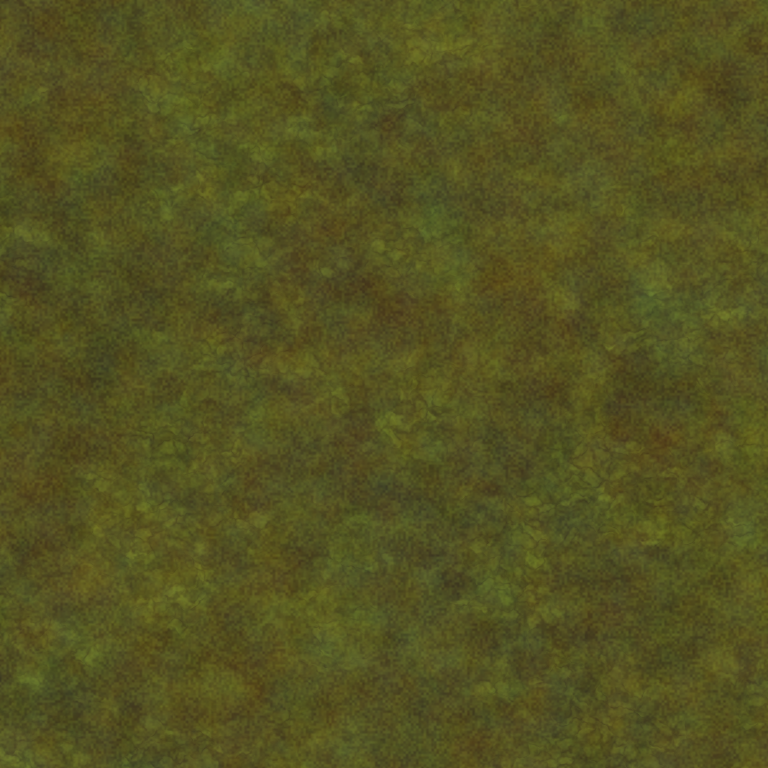
This texture is drawn by a WebGL 2 fragment shader. Its source:

```glsl
#version 300 es
precision highp float;
// Mossy forest ground: olive mottling, soft leafy clumps with dark creases, fine grain.

#define PATCH_SCALE 6.0
#define MOTTLE_SCALE 26.0
#define FLECK_SCALE 75.0
#define CLUMP_SCALE 58.0
#define GRAIN_SCALE 300.0
#define PATCH_GAIN 0.55
#define MOTTLE_GAIN 0.85
#define FLECK_GAIN 0.55
#define CLUMP_GAIN 0.40
#define GRAIN_GAIN 0.58
#define TINT_GAIN 0.48
#define BASE_TONE 0.40

uniform vec2 u_resolution;
out vec4 fragColor;

// Integer hash giving two values in 0..1
vec2 hash2(vec2 cell, uint seed) {
    uvec2 v = uvec2(ivec2(cell)) + uvec2(seed * 747u, seed * 311u);
    v = v * 1664525u + 1013904223u;
    v.x += v.y * 1664525u;
    v.y += v.x * 1664525u;
    v ^= v >> 16u;
    v.x += v.y * 1664525u;
    v.y += v.x * 1664525u;
    v ^= v >> 16u;
    return vec2(v & 65535u) / 65535.0;
}

float valueNoise(vec2 p, uint seed) {
    vec2 i = floor(p), f = fract(p);
    f = f * f * (3.0 - 2.0 * f);
    float low = mix(hash2(i, seed).x, hash2(i + vec2(1, 0), seed).x, f.x);
    float high = mix(hash2(i + vec2(0, 1), seed).x, hash2(i + vec2(1, 1), seed).x, f.x);
    return mix(low, high, f.y);
}

// Layered noise centred on zero, each octave turned to hide the lattice
float fbm(vec2 p, uint seed) {
    const mat2 turn = mat2(0.8, 0.6, -0.6, 0.8);
    float sum = 0.0, amp = 0.5;
    for (uint k = 0u; k < 4u; k++) {
        sum += amp * (valueNoise(p, seed + k) - 0.5);
        p = turn * p * 2.03 + 7.3;
        amp *= 0.55;
    }
    return sum;
}

// Cell pattern: x = gap between nearest and second cell, y = tone of nearest
vec2 clumps(vec2 p, uint seed) {
    vec2 base = floor(p);
    float nearest = 9.0, second = 9.0, tone = 0.0;
    for (int y = -1; y <= 1; y++) {
        for (int x = -1; x <= 1; x++) {
            vec2 cell = base + vec2(x, y);
            float d = length(cell + hash2(cell, seed) - p);
            if (d < nearest) {
                second = nearest;
                nearest = d;
                tone = hash2(cell, seed + 1u).y;
            } else {
                second = min(second, d);
            }
        }
    }
    return vec2(second - nearest, tone);
}

void main() {
    vec2 uv = gl_FragCoord.xy / min(u_resolution.x, u_resolution.y);

    // Broad patches, medium mottling and small flecks
    float patches = fbm(uv * PATCH_SCALE, 11u);
    vec2 warp = vec2(fbm(uv * 40.0, 21u), fbm(uv * 40.0 + 5.0, 31u));
    float mottle = fbm(uv * MOTTLE_SCALE * vec2(0.9, 1.1) + warp, 41u);
    float fleck = fbm(uv * FLECK_SCALE * vec2(0.85, 1.15) + warp, 131u);

    // Leafy clumps, wider than high, showing only in some areas
    vec2 leafPos = (uv + warp * 0.035) * CLUMP_SCALE * vec2(0.85, 1.15);
    vec2 leaf = clumps(leafPos, 51u);
    float body = smoothstep(-0.1, 0.6, leaf.x);
    float cover = smoothstep(-0.16, 0.2, fbm(uv * 9.0 + 3.0, 61u) + 0.5 * mottle);
    float relief = (body * (0.4 + 1.1 * leaf.y) - 0.48) * cover;

    // Fine grain, stronger on the bare brown ground
    float grain = valueNoise(uv * GRAIN_SCALE, 71u) - 0.5;
    float speck = valueNoise(uv * GRAIN_SCALE * 0.7, 81u) - 0.5;

    float tone = BASE_TONE + PATCH_GAIN * patches + MOTTLE_GAIN * mottle
               + CLUMP_GAIN * relief + 0.14 * (cover - 0.5)
               + FLECK_GAIN * fleck * (0.5 + 0.7 * cover)
               + GRAIN_GAIN * grain * (1.15 - 0.4 * cover);
    tone = clamp(tone, -0.3, 1.35);

    // Olive ramp from dark soil to bright moss
    vec3 colour = mix(vec3(0.285, 0.267, 0.119), vec3(0.402, 0.422, 0.150), tone);

    // Hue drift: rust to green, plus a blue-grey cast in places
    float green = 0.7 * fbm(uv * 7.0 + 9.0, 91u) + fbm(uv * 30.0 + 2.0, 101u)
                + 0.14 * (cover - 0.5) + 0.2 * speck;
    float cool = 0.6 * fbm(uv * 9.0 + 4.0, 111u) + fbm(uv * 36.0, 121u);
    colour += TINT_GAIN * green * vec3(-0.13, 0.03, 0.05);
    colour += TINT_GAIN * cool * vec3(-0.03, -0.01, 0.12);

    fragColor = vec4(clamp(colour, 0.0, 1.0), 1.0);
}
```
